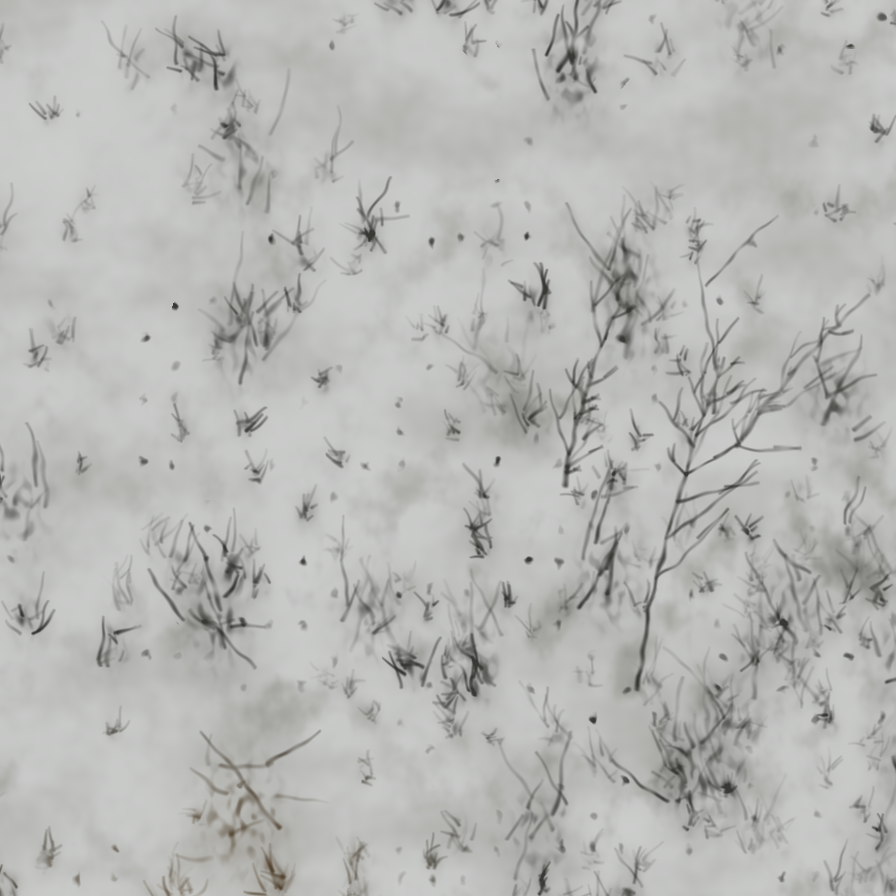
Write a WebGL 1 fragment shader that draws this texture.

```glsl
precision highp float;
// Soft grey snow pierced by dry grass tufts, twiggy shrubs and scattered specks.
uniform vec2 u_resolution;

vec2 hash2(vec2 p) {
  vec3 q = fract(p.xyx * vec3(0.1031, 0.1030, 0.0973));
  q += dot(q, q.yzx + 33.33);
  return fract((q.xx + q.yz) * q.zy);
}

float gradientNoise(vec2 p) {
  vec2 i = floor(p), f = fract(p), e = vec2(1.0, 0.0);
  vec2 u = f * f * f * (f * (f * 6.0 - 15.0) + 10.0);
  float a = dot(hash2(i) * 2.0 - 1.0, f);
  float b = dot(hash2(i + e) * 2.0 - 1.0, f - e);
  float c = dot(hash2(i + e.yx) * 2.0 - 1.0, f - e.yx);
  float d = dot(hash2(i + 1.0) * 2.0 - 1.0, f - 1.0);
  return mix(mix(a, b, u.x), mix(c, d, u.x), u.y);
}

float fbm(vec2 p) {
  float sum = 0.0, amp = 1.0;
  for (int i = 0; i < 4; i++) {
    sum += amp * gradientNoise(p);
    p = mat2(1.6, 1.2, -1.2, 1.6) * p + 17.3;
    amp *= 0.5;
  }
  return sum;
}

float over(float a, float b) { return 1.0 - (1.0 - a) * (1.0 - b); }

// Bent line that tapers from root to tip
float stalk(vec2 p, vec2 root, vec2 reach, float bend, float width) {
  vec2 q = p - root;
  float t = clamp(dot(q, reach) / dot(reach, reach), 0.0, 1.0);
  q -= reach * t + vec2(-reach.y, reach.x) * bend * t * (1.0 - t);
  float w = width * (1.0 - 0.6 * t);
  return (1.0 - smoothstep(0.0, w + 0.0024, length(q))) * (1.0 - 0.5 * t);
}

// How thickly plants grow: patchy, more towards the lower right
float growth(vec2 p) {
  float trend = 0.5 * (0.5 - p.y) + 0.4 * (p.x - 0.5);
  return clamp(0.65 + 1.5 * gradientNoise(p * 4.2 + 41.0) + trend, 0.15, 1.4);
}

// Loose group of stalks around a ragged, smudged root
float tuft(vec2 p, vec2 root, float size, float strength, float spread, vec2 seed) {
  float ink = 0.0, lean = (hash2(seed + 13.0).x - 0.5) * 0.9;
  for (int k = 0; k < 8; k++) {
    vec2 h = hash2(seed * 5.0 + float(k) * 7.7);
    vec2 g = hash2(seed * 3.0 + float(k) * 3.1 + 29.0);
    float angle = lean + (h.x - 0.5) * spread * (h.y > 0.75 ? 0.6 : 1.5);
    vec2 reach = vec2(sin(angle), cos(angle)) * mix(0.15, 0.7, h.y * h.y) * size;
    vec2 base = root + (hash2(h * 91.0 + g) - 0.5) * vec2(0.4, 0.55) * size;
    float width = 0.0006 + 0.008 * size;
    ink = over(ink, strength * mix(0.3, 1.0, g.y) * stalk(p, base, reach, 0.4 * g.x - 0.2, width));
  }
  vec2 q = (p - root) / size * vec2(1.0, 0.65);
  float ragged = smoothstep(-0.1, 0.4, gradientNoise(p * vec2(95.0, 60.0)));
  ink = over(ink, strength * 0.85 * ragged * exp(-dot(q, q) * 45.0));
  return over(ink, strength * 0.16 * exp(-dot(q, q) * 14.0));
}

// Tufts in some of the cells of a grid
float tufts(vec2 p, float cells, float chance, float spread, float seed) {
  float ink = 0.0;
  for (int y = -1; y <= 1; y++)
  for (int x = -1; x <= 1; x++) {
    vec2 id = floor(p * cells) + vec2(float(x), float(y));
    vec2 root = (id + hash2(id + seed)) / cells, pick = hash2(id + seed + 71.0);
    if (pick.x > chance * growth(root)) continue;
    ink = over(ink, tuft(p, root, 1.0 / cells, mix(0.25, 1.0, pick.y * pick.y), spread, id + seed));
  }
  return ink;
}

// Stem with scattered side branches, each carrying a twig
float shrub(vec2 p, vec2 root, vec2 reach, float seed) {
  float ink = 0.75 * stalk(p, root, reach, 0.12, 0.0026);
  for (int k = 0; k < 15; k++) {
    vec2 h = hash2(vec2(float(k) * 9.1, seed));
    vec2 g = hash2(vec2(float(k) * 5.3, seed + 40.0));
    float side = g.x < 0.5 ? -1.0 : 1.0, t = g.y * 0.95;
    float a = side * mix(0.15, 1.0, h.x), c = cos(a), s = sin(a);
    vec2 start = root + reach * t + vec2(-reach.y, reach.x) * 0.12 * t * (1.0 - t);
    vec2 branch = mat2(c, s, -s, c) * reach * mix(0.08, 0.55, h.y * h.y);
    vec2 twig = 0.4 * (branch - side * vec2(-branch.y, branch.x) * (g.x * 2.0 - 0.6));
    ink = over(ink, mix(0.3, 0.75, h.x) * stalk(p, start, branch, 0.15 * side, 0.0012));
    ink = over(ink, 0.5 * stalk(p, start + branch * 0.6, twig, 0.1, 0.0008));
  }
  return ink;
}

// Small ragged spots of debris
float specks(vec2 p) {
  vec2 id = floor(p * 28.0), h = hash2(id + 211.0);
  vec2 q = fract(p * 28.0) - 0.4 - 0.2 * hash2(id + 307.0);
  float r = length(q * vec2(1.2, 0.9)) + 0.2 * gradientNoise(p * 130.0);
  return step(h.x, 0.28 * growth(p)) * mix(0.2, 0.9, h.y * h.y) * (1.0 - smoothstep(0.0, 0.19, r));
}

void main() {
  vec2 p = gl_FragCoord.xy / u_resolution.y;

  // Snow mottling, stretched sideways, with grey litter
  float mottle = fbm(p * vec2(4.0, 6.5) + 5.0) + 0.5 * gradientNoise(p * vec2(9.0, 16.0) + 30.0);
  float shade = 0.771 + 0.1 * mottle + 0.025 * gradientNoise(p * 50.0);
  shade -= 0.75 * max(shade - 0.785, 0.0);
  float litter = smoothstep(0.0, 0.75, fbm(p * vec2(15.0, 12.0) + 60.0)) * growth(p);
  shade -= 0.16 * litter;
  vec3 color = shade * mix(vec3(1.0, 1.0, 0.975), vec3(0.997, 1.006, 0.997), smoothstep(0.68, 0.77, shade));

  // Plants, made crooked by a small warp
  vec2 w = p + 0.007 * vec2(gradientNoise(p * 36.0), gradientNoise(p * 36.0 + 90.0));
  float ink = tufts(w, 6.0, 0.6, 1.2, 3.0);
  ink = over(ink, tufts(w, 13.0, 0.45, 1.6, 119.0));
  ink = over(ink, 0.85 * tufts(w, 25.0, 0.35, 2.2, 57.0));
  ink = over(ink, shrub(w, vec2(0.71, 0.23), vec2(0.10, 0.37), 4.0));
  ink = over(ink, shrub(w, vec2(0.63, 0.46), vec2(0.06, 0.20), 8.0));
  ink = over(ink, 0.7 * shrub(w, vec2(0.82, 0.50), vec2(0.15, 0.17), 15.0));
  ink = over(ink, tuft(w, vec2(0.24, 0.31), 0.17, 1.0, 4.0, vec2(5.0, 9.0)));
  ink = over(ink, tuft(w, vec2(0.27, 0.09), 0.22, 0.8, 2.5, vec2(2.0, 31.0)));
  ink = over(ink, specks(w));
  ink *= clamp(1.0 + 1.2 * gradientNoise(p * 52.0 + 8.0), 0.2, 1.3);

  // Grey stems, browner in the lower left
  float brown = smoothstep(0.34, 0.0, length((p - vec2(0.24, 0.02)) * vec2(0.9, 1.2)));
  vec3 stem = mix(vec3(0.19, 0.19, 0.175), vec3(0.32, 0.25, 0.16), brown);
  gl_FragColor = vec4(mix(color, stem, clamp(ink, 0.0, 0.95)), 1.0);
}
```
